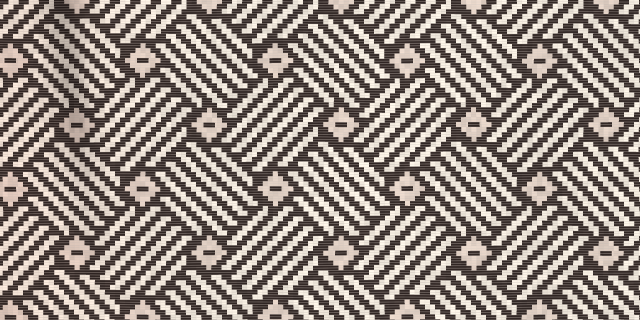
This pattern is drawn by a WebGL 2 fragment shader. Its source:

```glsl
#version 300 es
precision highp float;
// Woven basket-weave cloth: stepped diagonal bars in alternating diamonds, with small motifs at the corners.

#define REPEAT vec2(0.4134, 0.4005)  // size of one repeat, in canvas heights
#define ORIGIN vec2(0.8600, 0.8100)  // centre of one motif
#define STITCHES 26.0                // stitches per repeat, both ways
#define BAR 2.0                      // bar width in stitches
#define THREADS 2.0                  // threads per stitch row
#define WOBBLE 0.0012                // unevenness of the weave
#define WEAR 0.10                    // tone change between stitches
#define CREASE 0.22                  // darkness of the soft fold
#define SAMPLES 4                    // smoothing samples per axis

uniform vec2 u_resolution;
out vec4 fragColor;

const vec3 CREAM = vec3(0.965, 0.935, 0.885);
const vec3 CREAM_GAP = vec3(0.82, 0.78, 0.75);
const vec3 BLUSH = vec3(0.89, 0.82, 0.77);
const vec3 DARK = vec3(0.19, 0.15, 0.14);
const vec3 DARK_GAP = vec3(0.50, 0.46, 0.44);

float hash(vec2 p) {
    return fract(sin(dot(p, vec2(127.1, 311.7))) * 4375.85);
}

// Slow sideways drift of the threads
vec2 drift(vec2 p) {
    return WOBBLE * vec2(sin(p.y * 17.0 + 2.0 * sin(p.x * 5.0)),
                         sin(p.x * 13.0 + 2.0 * sin(p.y * 7.0)));
}

// 1 where a light bar shows; the bar direction alternates between diamonds
float lightBar(vec2 diagonal) {
    vec2 diamond = floor(diagonal / STITCHES);
    float parity = mod(diamond.x + diamond.y, 2.0);
    float across = mod(parity < 0.5 ? diagonal.x : diagonal.y, STITCHES);
    return step(BAR, mod(across, 2.0 * BAR));
}

vec3 cloth(vec2 p) {
    vec2 q = (p + drift(p) - ORIGIN) / REPEAT * STITCHES + 0.5;
    vec2 stitch = floor(q);
    vec2 inside = q - stitch;
    vec2 diagonal = vec2(stitch.x + stitch.y, stitch.x - stitch.y);
    float light = lightBar(diagonal);

    // Motif: pale cross-cut diamond in a dark ring, dark dash in the middle
    vec2 d = diagonal - STITCHES * floor(diagonal / STITCHES + 0.5);
    vec2 offset = 0.5 * vec2(d.x + d.y, d.x - d.y);
    float radius = abs(offset.x) + abs(offset.y);
    float motif = step(radius, 3.5);
    light = radius < 5.5 ? motif : light;
    if (abs(offset.y) < 0.5 && abs(offset.x + inside.x - 0.5) < 1.15) light = 0.0;

    // Threads with grooves between them, and a faint seam between stitches
    float thread = abs(fract(inside.y * THREADS) - 0.5) * 2.0;
    float groove = smoothstep(0.45, 1.0, thread);
    float seam = smoothstep(0.38, 0.5, abs(inside.x - 0.5));
    vec3 pale = mix(mix(CREAM, BLUSH, motif), CREAM_GAP, 0.7 * max(groove, 0.5 * seam));
    vec3 deep = mix(DARK, DARK_GAP, groove);
    vec3 colour = mix(deep, pale, light);

    // Tone of each stitch
    return colour * (1.0 + WEAR * (hash(stitch) - 0.5));
}

// Uneven light: a soft slanting fold and a warm tint at the left
vec3 shade(vec3 colour, vec2 p) {
    float fold = (p.x - 0.25 + 0.12 * (p.y - 0.5)) / 0.06;
    float dim = CREASE * exp(-fold * fold) * smoothstep(0.05, 0.8, p.y);
    float warm = 1.0 - smoothstep(0.0, 0.7, p.x);
    float cloud = 0.012 * sin(p.x * 6.0 + sin(p.y * 4.0));
    return colour * (1.0 - dim + cloud) * mix(vec3(1.0), vec3(0.985, 0.95, 0.945), warm);
}

void main() {
    vec3 sum = vec3(0.0);
    for (int y = 0; y < SAMPLES; y++) {
        for (int x = 0; x < SAMPLES; x++) {
            vec2 jitter = (vec2(x, y) + 0.5) / float(SAMPLES) - 0.5;
            sum += cloth((gl_FragCoord.xy + jitter) / u_resolution.y);
        }
    }
    vec2 p = gl_FragCoord.xy / u_resolution.y;
    fragColor = vec4(shade(sum / float(SAMPLES * SAMPLES), p), 1.0);
}
```
